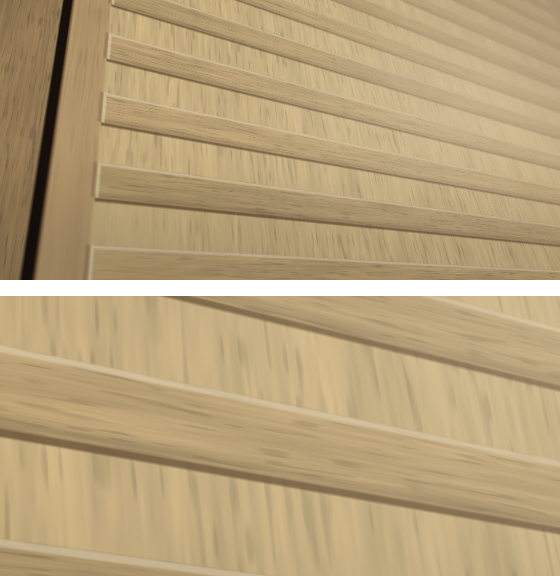
Top, the full canvas; bottom, a detail of the centre.
Write a Shadertoy shader that draws this texture.

```glsl
// Oak door panel with raised horizontal slats, seen obliquely beside a dark door gap.

const vec2 CORNER = vec2(0.323, 0.125);       // left end of the lowest full slat
const vec2 VANISH_ALONG = vec2(3.948, -0.073); // where the slats converge
const vec2 VANISH_UP = vec2(0.615, 3.505);     // where the uprights converge
const float SLAT_PITCH = 0.0962;
const float SLAT_HALF = 0.225;
const float PANEL_END = 1.46;

const vec3 PANEL_OAK = vec3(0.755, 0.660, 0.480);
const vec3 SLAT_OAK = vec3(0.690, 0.590, 0.420);
const vec3 FRAME_OAK = vec3(0.665, 0.560, 0.400);
const vec3 DOOR_OAK = vec3(0.560, 0.460, 0.320);
const vec3 GAP_DARK = vec3(0.075, 0.055, 0.040);
const vec3 EDGE_BROWN = vec3(0.440, 0.290, 0.160);
const vec3 SHADOW = vec3(0.330, 0.250, 0.150);
const vec3 SHEEN = vec3(0.860, 0.800, 0.680);

float hash(vec2 p) {
    return fract(sin(dot(p, vec2(127.1, 311.7))) * 43758.5453);
}

float noise(vec2 p) {
    vec2 i = floor(p), f = fract(p);
    f = f * f * (3.0 - 2.0 * f);
    return mix(mix(hash(i), hash(i + vec2(1, 0)), f.x),
               mix(hash(i + vec2(0, 1)), hash(i + vec2(1, 1)), f.x), f.y);
}

float cross2(vec2 a, vec2 b) {
    return a.x * b.y - a.y * b.x;
}

float band(float x, float lo, float hi, float soft) {
    return smoothstep(lo - soft, lo + soft, x) * (1.0 - smoothstep(hi - soft, hi + soft, x));
}

// Fibres run along p.y: broad tone, fine streaks and short dark pores.
float grain(vec2 p, float detail) {
    p.x += 1.2 * noise(p * vec2(0.12, 0.6));
    float broad = noise(p * vec2(0.22, 0.5)) - 0.5;
    float streak = noise(p * vec2(1.0, 0.9)) - 0.5;
    float fine = noise(p * vec2(2.3, 2.5) + 17.0) - 0.5;
    float pores = smoothstep(0.62, 0.95, noise(p * vec2(1.5, 2.2) + 41.0));
    return 0.07 * broad + detail * (0.10 * streak + 0.07 * fine - 0.13 * pores);
}

// Curved growth rings that surface in patches on the flat-sawn slats.
float rings(vec2 p, float seed) {
    float warp = noise(p * vec2(3.0, 5.0) + seed * 31.0);
    float patches = smoothstep(0.5, 0.8, noise(vec2(p.x * 6.0, seed * 9.0)));
    return patches * sin(45.0 * warp + 14.0 * p.y);
}

void mainImage(out vec4 fragColor, in vec2 fragCoord) {
    vec2 p = fragCoord / iResolution.xy * vec2(2.0, 1.0);

    // Perspective: barycentric weights of the corner and both vanishing points
    vec2 along = VANISH_ALONG - CORNER, up = VANISH_UP - CORNER, d = p - CORNER;
    float area = cross2(along, up);
    float wAlong = cross2(d, up) / area;
    float wUp = cross2(along, d) / area;
    float nearness = 1.0 - wAlong - wUp;
    float u = wAlong / nearness;
    float v = wUp / nearness / SLAT_PITCH;

    // Depth of field, converted into surface units
    float blur = 0.0012 + 0.02 * max(0.0, abs(nearness - 0.7) - 0.12);
    float softPixels = 0.7 + blur * iResolution.y;
    float softU = fwidth(u) * softPixels;
    float softV = fwidth(v) * softPixels;
    float detail = 1.0 / (1.0 + 90000.0 * blur * blur);

    // Recessed panel with upright grain
    vec3 col = PANEL_OAK * (1.0 + grain(vec2(u * 190.0, v * 1.6), detail));

    // Slats: shadow line, face, bevels and bright left end
    float id = floor(v - 0.275);
    float q = fract(v - 0.275) - 0.5;
    float span = band(u, 0.0, PANEL_END, softU);
    float slat = band(q, -SLAT_HALF, SLAT_HALF, softV) * span;
    float under = band(q, -SLAT_HALF - 0.045, -SLAT_HALF + 0.01, softV) * span;
    col = mix(col, SHADOW, 0.75 * under);

    float tone = 0.07 * (hash(vec2(id, 3.0)) - 0.5);
    vec2 fibre = vec2(q * 42.0 + id * 57.0, u * 22.0);
    vec3 face = SLAT_OAK * (1.0 + tone + grain(fibre, detail));
    face *= 1.0 + 0.035 * detail * rings(vec2(u, q), id);
    face *= 1.0 - 0.14 * band(q, -SLAT_HALF, -SLAT_HALF + 0.06, softV + 0.02);
    float topEdge = band(q, SLAT_HALF - 0.04, SLAT_HALF, softV);
    float leftEdge = band(u, 0.0, 0.004, softU);
    face = mix(face, SHEEN, 0.6 * max(topEdge, leftEdge));
    col = mix(col, face, slat);

    // Upright frame at both sides of the panel
    vec3 frame = FRAME_OAK * (1.0 + 0.7 * grain(vec2(u * 260.0 + 90.0, v * 1.1), detail));
    float frameMask = 1.0 - band(u, -0.001, PANEL_END, softU);
    col = mix(col, frame, frameMask);
    float slatEnd = band(u, -0.004, 0.0, softU) * band(q, -SLAT_HALF, SLAT_HALF, softV);
    col = mix(col, SHADOW, 0.3 * slatEnd);

    // Neighbouring door and the dark gap between
    vec3 door = DOOR_OAK * (1.0 + 1.5 * grain(vec2(u * 420.0, v * 2.2), max(detail, 0.7)));
    col = mix(col, door, 1.0 - smoothstep(-0.054 - softU, -0.054 + softU, u));
    col = mix(col, EDGE_BROWN, 0.8 * band(u, -0.052, -0.0465, softU));
    col = mix(col, GAP_DARK, band(u, -0.0598, -0.0488, softU));

    // Room light: dim foreground, broad glare, grey far corner
    col *= 0.90 + 0.12 * smoothstep(0.0, 0.55, p.y);
    vec2 g = (p - vec2(1.75, 0.66)) * vec2(1.3, 2.2);
    col = mix(col, SHEEN, 0.45 * exp(-dot(g, g)));
    col = mix(col, vec3(0.60, 0.53, 0.42), 0.5 * smoothstep(2.3, 3.0, p.x + p.y));
    fragColor = vec4(clamp(col, 0.0, 1.0), 1.0);
}
```
